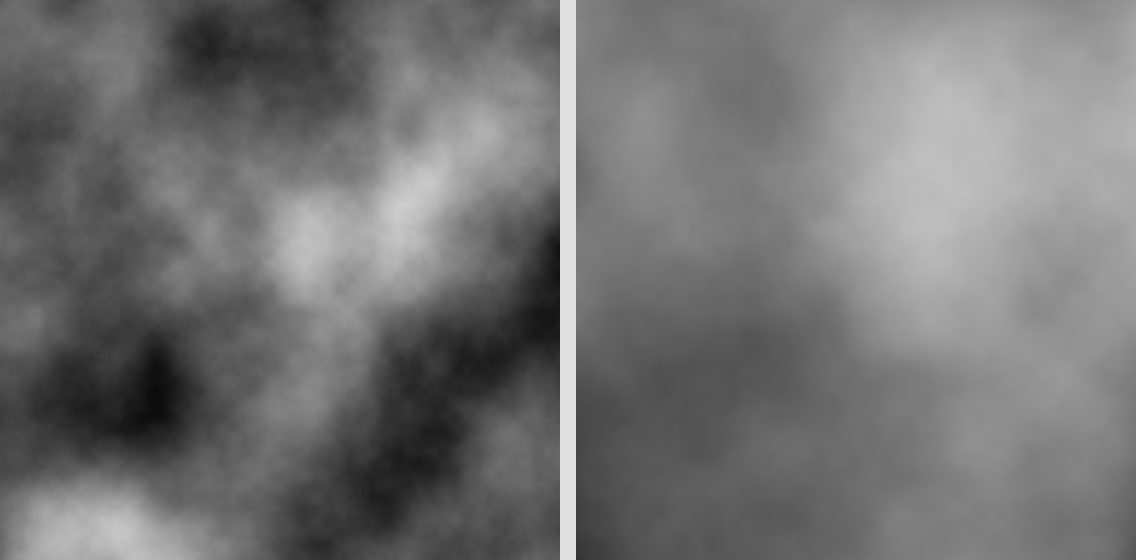
Left, the full canvas; right, a detail of the centre.
Write a Shadertoy shader that draws this texture.

```glsl
// Soft grey clouds: broad light and dark masses broken up by fractal value noise.

float hash(vec2 cell) {
    vec3 h = fract(cell.xyx * 0.1031);
    h += dot(h, h.yzx + 33.33);
    return fract((h.x + h.y) * h.z);
}

// Value noise centred on zero, from -0.5 to 0.5
float valueNoise(vec2 p) {
    vec2 cell = floor(p);
    vec2 blend = smoothstep(0.0, 1.0, fract(p));
    float low = mix(hash(cell), hash(cell + vec2(1, 0)), blend.x);
    float high = mix(hash(cell + vec2(0, 1)), hash(cell + vec2(1, 1)), blend.x);
    return mix(low, high, blend.y) - 0.5;
}

float cloudNoise(vec2 p) {
    float sum = 0.0;
    float amplitude = 1.0;
    for (int octave = 0; octave < 6; octave++) {
        sum += amplitude * valueNoise(p);
        p = p * 2.0 + vec2(17.3, 9.7);
        amplitude *= 0.5;
    }
    return sum;
}

// Elliptical mass that fades out smoothly
float softMass(vec2 p, vec2 center, vec2 radii) {
    vec2 d = (p - center) / radii;
    return exp(-dot(d, d));
}

// Long mass that fades out around the segment from a to b
float softBand(vec2 p, vec2 a, vec2 b, float width) {
    vec2 along = b - a;
    float t = clamp(dot(p - a, along) / dot(along, along), 0.0, 1.0);
    float d = length(p - a - along * t) / width;
    return exp(-d * d);
}

void mainImage(out vec4 fragColor, in vec2 fragCoord) {
    vec2 uv = fragCoord / iResolution.xy;

    // Bend the masses so that their outlines wander
    vec2 bend = vec2(valueNoise(uv * 7.0 + 31.4), valueNoise(uv * 7.0 + 72.8));
    vec2 p = uv + 0.08 * bend;

    // Light masses: long bank with a bright core, haze around it, low glow
    float tone = 0.375;
    tone += 0.23 * softBand(p, vec2(0.40, 0.58), vec2(0.78, 0.66), 0.15);
    tone += 0.22 * softMass(p, vec2(0.73, 0.68), vec2(0.08, 0.13));
    tone += 0.11 * softMass(p, vec2(0.62, 0.40), vec2(0.15, 0.16));
    tone += 0.10 * softMass(p, vec2(0.88, 0.80), vec2(0.12, 0.20));
    tone += 0.41 * softMass(p, vec2(0.26, 0.00), vec2(0.16, 0.15));

    // Dark masses: diagonal trough, left pool with an arm, upper shade
    tone -= 0.31 * softBand(p, vec2(0.60, 0.02), vec2(0.99, 0.50), 0.12);
    tone -= 0.23 * softBand(p, vec2(0.08, 0.26), vec2(0.30, 0.27), 0.12);
    tone -= 0.18 * softMass(p, vec2(0.39, 0.43), vec2(0.09, 0.08));
    tone -= 0.14 * softMass(p, vec2(0.40, 0.87), vec2(0.16, 0.13));

    // Billows and fine grain, with a soft toe near black
    tone += 0.29 * cloudNoise(uv * 6.0 + 4.6);
    tone = 0.5 * (tone + sqrt(tone * tone + 0.002));

    fragColor = vec4(vec3(min(tone, 1.0)), 1.0);
}
```
